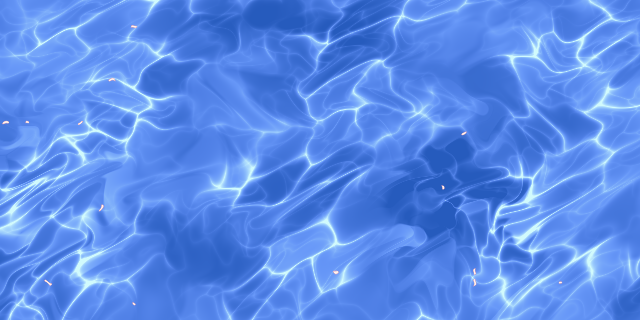
Reproduce this texture procedurally as a WebGL 1 fragment shader.

```glsl
precision highp float;
// Sunlit pool water: a web of bright caustics over rippling blue, with choppy patches and glints.
uniform vec2 u_resolution;

// Water colours from deep to brightest light
const vec3 DEEP = vec3(0.21, 0.41, 0.80);
const vec3 BODY = vec3(0.31, 0.50, 0.90);
const vec3 LIT = vec3(0.40, 0.59, 0.97);
const vec3 PALE = vec3(0.49, 0.68, 0.98);
const vec3 BRIGHT = vec3(0.61, 0.80, 0.99);
const vec3 FLASH = vec3(0.75, 0.92, 0.99);
const vec3 GLINT_CORE = vec3(1.0, 0.96, 0.93);
const vec3 GLINT_RIM = vec3(0.86, 0.62, 0.72);

const vec2 CELL_SCALE = vec2(6.6, 6.2); // web cells per canvas height
const float SHEAR = 0.35;               // lean of the web to the right
const float PERSPECTIVE = 0.3;          // flattening towards the top
const float BASE_TONE = 0.10;
const float THIN = 0.05;                // filament widths in cells
const float THICK = 0.13;
const float GLINT_SCALE = 30.0;
const float GLINT_CHANCE = 0.12;
const float STEP = 0.2;                 // tone between neighbouring colours

vec2 hash2(vec2 p) {
  return fract(sin(vec2(dot(p, vec2(127.1, 311.7)), dot(p, vec2(269.5, 183.3)))) * 43758.55);
}

// Layered sines, roughly -1 to 1
float waves(vec2 p) {
  float sum = 0.0, amp = 0.5;
  for (int i = 0; i < 4; i++) {
    sum += amp * sin(p.x + sin(p.y * 1.3) + float(i) * 1.7);
    p = mat2(0.8, 0.6, -0.6, 0.8) * p * 1.6 + 2.3;
    amp *= 0.65;
  }
  return sum;
}

// Thin bright creases along the zero lines of the waves
float creases(vec2 p, float sharpness) {
  return pow(max(0.0, 1.0 - abs(waves(p))), sharpness);
}

// Bends the plane so that straight cell walls flow
vec2 ripple(vec2 q, float amp) {
  float freq = 1.1;
  for (int i = 0; i < 4; i++) {
    q += amp * sin(q.yx * freq + vec2(0.7, 2.9) + float(i) * 1.9);
    amp *= 0.55;
    freq *= 1.9;
  }
  return q;
}

// Cellular noise: x = gap to the wall, y = gap to the corner, z = cell value
vec3 cells(vec2 q) {
  vec2 home = floor(q);
  vec3 near = vec3(9.0);
  float id = 0.0;
  for (int j = -1; j <= 1; j++) {
    for (int i = -1; i <= 1; i++) {
      vec2 cell = home + vec2(float(i), float(j));
      vec2 rnd = hash2(cell);
      float d = length(cell + rnd - q);
      if (d < near.x) { near = vec3(d, near.xy); id = fract(rnd.x * 7.3 + rnd.y * 3.1); }
      else if (d < near.y) near = vec3(near.x, d, near.y);
      else near.z = min(near.z, d);
    }
  }
  return vec3(near.yz - near.x, id);
}

// Core line, a glow of its own width in each cell, and hot corners
float caustic(vec3 c, float width) {
  float glow = exp(-c.x / mix(0.08, 0.5, c.z * c.z));
  return 0.62 * exp(-c.x / width) + 0.24 * glow + 0.4 * exp(-c.y / 0.12);
}

// Where the surface is broken up: two patches below the middle
float choppiness(vec2 p) {
  float across = smoothstep(0.0, 0.9, cos(4.71 * (p.x - 0.12)) + 0.3 * waves(p * 5.0));
  float up = (p.y - 0.33) / 0.28;
  return across * exp(-up * up);
}

vec3 waterColour(float tone) {
  float t = tone / STEP;
  vec3 c = DEEP + (BODY - DEEP) * clamp(t, -0.6, 1.0);
  c += (LIT - BODY) * clamp(t - 1.0, 0.0, 1.0);
  c += (PALE - LIT) * clamp(t - 2.0, 0.0, 1.0);
  c += (BRIGHT - PALE) * clamp(t - 3.0, 0.0, 1.0);
  return c + (FLASH - BRIGHT) * clamp(t - 4.0, 0.0, 1.5);
}

// Short tilted strokes of reflected sun: x = rim, y = core
vec2 glints(vec2 p) {
  vec2 g = p * GLINT_SCALE, cell = floor(g), rnd = hash2(cell + 41.0);
  vec2 centre = (cell + 0.5) / GLINT_SCALE;
  float cluster = smoothstep(0.0, 0.6, waves(centre * 9.0 + 5.0));
  float present = step(rnd.x, GLINT_CHANCE * cluster * choppiness(centre));
  float angle = 2.4 * rnd.y - 0.7;
  vec2 dir = vec2(cos(angle), sin(angle)), v = fract(g) - 0.5;
  v += 0.08 * sin(g.yx * 7.0);
  float reach = 0.05 + 0.2 * fract(rnd.y * 9.0);
  v -= dir * clamp(dot(v, dir), -reach, reach);
  float d = length(v);
  return present * vec2(1.0 - smoothstep(0.06, 0.17, d), 1.0 - smoothstep(0.02, 0.12, d));
}

void main() {
  vec2 p = gl_FragCoord.xy / u_resolution.y;
  float chop = choppiness(p);
  vec2 q = vec2(p.x - SHEAR * p.y, p.y + PERSPECTIVE * p.y * p.y) * CELL_SCALE;
  vec2 flow = ripple(q, 0.34 + 0.1 * chop);

  // Broad shading, soft veils and the tone of each cell
  vec3 web = cells(flow);
  float tone = BASE_TONE - 0.12 * chop + 0.2 * waves(p * 4.0 + 1.0);
  tone += 0.24 * (web.z - 0.5) * smoothstep(0.0, 0.3, web.x);
  tone += 0.18 * creases(flow * 0.9 + 4.0, 6.0) + 0.1 * creases(flow * 1.8 + 9.0, 8.0);

  // Main web of uneven brightness and width
  float width = mix(THIN, THICK, smoothstep(-0.3, 0.8, waves(q * 1.7 + 2.0)));
  tone += caustic(web, width) * smoothstep(-0.7, 0.8, waves(q * 1.3 + 7.0));

  // Finer web, dark hollows and bright folds in the choppy water
  vec2 fine = ripple(flow * 1.7 + 11.0, 0.4);
  vec3 mesh = cells(fine);
  tone += caustic(mesh, 0.1) * (0.24 + 0.5 * chop) * smoothstep(-0.5, 0.7, waves(fine * 0.7));
  tone += 0.3 * chop * (mesh.z - 0.6) * smoothstep(0.0, 0.12, mesh.x);
  tone += 0.45 * chop * smoothstep(0.35, 0.5, waves(fine * 0.8 + 3.0));

  vec2 glint = glints(p);
  vec3 colour = mix(waterColour(tone), GLINT_RIM, glint.x);
  gl_FragColor = vec4(mix(colour, GLINT_CORE, glint.y), 1.0);
}
```
